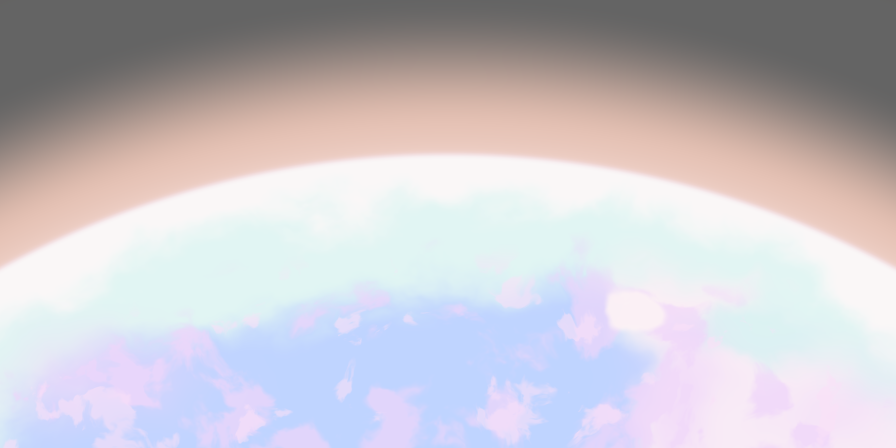
Write a WebGL 1 fragment shader that draws this background.

```glsl
precision highp float;
// A pale, clouded planet limb rising under a peach atmosphere in a grey sky.
uniform vec2 u_resolution;

float hash(vec2 p) {
  return fract(sin(dot(p, vec2(127.1, 311.7))) * 43758.5453);
}

float noise(vec2 p) {
  vec2 i = floor(p), f = fract(p);
  f = f * f * (3.0 - 2.0 * f);
  return mix(mix(hash(i), hash(i + vec2(1.0, 0.0)), f.x),
             mix(hash(i + vec2(0.0, 1.0)), hash(i + 1.0), f.x), f.y);
}

float fbm(vec2 p) {
  float sum = 0.0, amp = 0.5;
  for (int i = 0; i < 5; i++) {
    sum += amp * noise(p);
    p = mat2(1.6, 1.2, -1.2, 1.6) * p + 7.3;
    amp *= 0.5;
  }
  return sum;
}

// Soft elliptical spot
float spot(vec2 p, vec2 center, vec2 radius) {
  vec2 q = (p - center) / radius;
  return exp(-dot(q, q));
}

// Atmosphere colour by height above the limb
vec3 sky(float height) {
  vec3 color = mix(vec3(0.39, 0.39, 0.39), vec3(0.88, 0.73, 0.67),
                   smoothstep(0.35, 0.05, height));
  return mix(color, vec3(0.95, 0.84, 0.81), 0.75 * exp(-height * 14.0));
}

// Cloud colours by depth inside the limb
vec3 surface(vec2 p, float depth) {
  vec2 warp = vec2(fbm(p * 5.0 + 3.0), fbm(p * 5.0 + 19.0)) - 0.48;
  vec2 q = p + 0.16 * warp;
  float broad = fbm(q * vec2(4.0, 6.0) + 31.0) - 0.48;
  float fine = fbm(q * 10.0 + 57.0) - 0.48;
  float level = depth + 0.2 * broad + 0.08 * fine;

  // Mint band beneath the white rim
  vec3 color = vec3(0.98, 0.97, 0.97);
  color = mix(color, vec3(0.87, 0.96, 0.95), 0.9 * smoothstep(0.07, 0.17, level));

  // Blue interior, bounded on the right
  float east = smoothstep(0.36, 0.48, q.x + 0.1 * broad);
  float blue = smoothstep(0.22, 0.37, level) * (1.0 - east);
  color = mix(color, vec3(0.75, 0.83, 1.0), blue);

  // Cream lowland on the right, with a mint bay
  float cream = east * smoothstep(0.15, 0.3, level);
  color = mix(color, vec3(0.98, 0.94, 0.96), cream);
  float bay = spot(q, vec2(0.68, 0.25), vec2(0.19, 0.11));
  color = mix(color, vec3(0.86, 0.95, 0.95), smoothstep(0.3, 0.75, bay + 0.5 * fine));

  // Lilac patches
  float lilac = 0.7 * smoothstep(0.0, 0.16, fine + 0.4 * broad) * smoothstep(0.2, 0.3, level);
  lilac *= 1.0 - 0.6 * bay;
  lilac += 0.7 * spot(q, vec2(-0.8, 0.14), vec2(0.2, 0.1));
  lilac += 0.7 * spot(q, vec2(0.5, 0.1), vec2(0.1, 0.17));
  lilac += 0.5 * spot(q, vec2(0.88, 0.06), vec2(0.2, 0.12));
  color = mix(color, vec3(0.94, 0.84, 0.98), clamp(lilac, 0.0, 0.85));

  // Small bright clouds
  float flecks = smoothstep(0.13, 0.22, fbm(q * 14.0 + 83.0) - 0.48);
  color = mix(color, vec3(0.98, 0.88, 0.97), 0.6 * flecks * smoothstep(0.18, 0.3, depth));
  float cloud = spot(q, vec2(0.41, 0.335), vec2(0.06, 0.065));
  return mix(color, vec3(0.99, 0.95, 0.96), 0.9 * smoothstep(0.3, 0.6, cloud));
}

void main() {
  vec2 p = (gl_FragCoord.xy - vec2(0.5 * u_resolution.x, 0.0)) / u_resolution.y;
  float height = length(p - vec2(0.0, -1.432)) - 2.088;
  float pixel = 1.0 / u_resolution.y;

  vec3 color = mix(surface(p, -height), sky(max(height, 0.0)),
                   smoothstep(-0.003 - pixel, 0.003 + pixel, height));

  // Faint rosy seam along the limb
  color = mix(color, vec3(0.95, 0.87, 0.89), 0.55 * exp(-pow(height / 0.007, 2.0)));
  gl_FragColor = vec4(color, 1.0);
}
```
